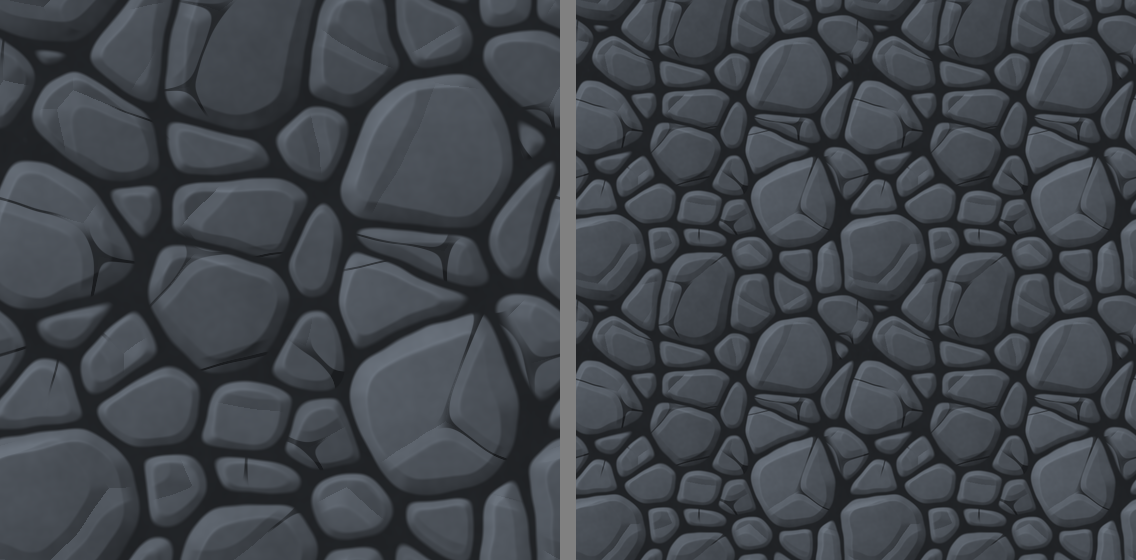
Left, the tile; right, the same tile 2 across and 2 down.
Reproduce this texture procedurally as a WebGL 1 fragment shader.

```glsl
precision highp float;
// Seamless wall of dark slate boulders with bevelled rims, chipped faces and cracks.
uniform vec2 u_resolution;

const vec2 LIGHT = vec2(-0.55, 0.835);
const vec3 SLATE = vec3(0.93, 1.0, 1.09);
const float GAP_TONE = 0.135;
const float FACE_TONE = 0.318;

struct Stone {
  vec2 offset;   // from the stone's centre
  vec2 facing;   // outward direction of the nearest side
  vec2 traits;   // two random values per stone
  float weight;  // extra size
  float edge;    // rounded distance to the border
};

vec2 hash2(vec2 cell, float seed) {
  vec3 q = fract(cell.xyx * vec3(0.1031, 0.1030, 0.0973) + seed * 0.137);
  q += dot(q, q.yzx + 33.33);
  return fract((q.xx + q.yz) * q.zy);
}

vec2 wrapCell(vec2 cell, float count) {
  return floor(mod(cell + 0.5, count));
}

float cornerSlope(vec2 cell, vec2 toPoint, float count) {
  float angle = 6.2832 * hash2(wrapCell(cell, count), 9.0).x;
  return dot(vec2(cos(angle), sin(angle)), toPoint);
}

// Gradient noise that repeats once per canvas.
float noise(vec2 uv, float count) {
  vec2 p = uv * count;
  vec2 i = floor(p);
  vec2 f = p - i;
  vec2 s = f * f * f * (f * (f * 6.0 - 15.0) + 10.0);
  vec2 e = vec2(1.0, 0.0);
  float low = mix(cornerSlope(i, f, count), cornerSlope(i + e, f - e, count), s.x);
  float high = mix(cornerSlope(i + e.yx, f - e.yx, count), cornerSlope(i + 1.0, f - 1.0, count), s.x);
  return mix(low, high, s.y);
}

vec2 warp(vec2 uv, float count, float amount) {
  return uv + amount * vec2(noise(uv, count), noise(uv + vec2(0.37, 0.61), count));
}

// Site position in xy and weight in z; a sheared lattice of sites grows large.
vec3 site(vec2 cell, float count, float seed, float bigWeight) {
  vec2 id = wrapCell(cell, count);
  vec2 jitter = hash2(id, seed);
  float size = hash2(id, seed + 3.0).x;
  float isBig = 1.0 - step(0.5, floor(mod(id.x + 2.0 * id.y + 0.5, count)));
  float weight = bigWeight * mix(0.42 * size * size, 0.45 + 0.75 * size, isBig);
  return vec3((cell + 0.1 + 0.8 * jitter) / count, weight);
}

// Weighted Voronoi stones with softly rounded corners.
Stone findStone(vec2 p, float count, float seed, float bigWeight) {
  vec2 base = floor(p * count);
  vec3 home = vec3(0.0);
  vec2 homeCell = base;
  float best = 10.0;
  for (int y = -2; y <= 2; y++) {
    for (int x = -2; x <= 2; x++) {
      vec2 cell = base + vec2(float(x), float(y));
      vec3 s = site(cell, count, seed, bigWeight);
      float power = dot(p - s.xy, p - s.xy) - s.z;
      if (power < best) { best = power; home = s; homeCell = cell; }
    }
  }
  float closeness = 0.0;
  vec3 sides = vec3(0.0);
  for (int y = -2; y <= 2; y++) {
    for (int x = -2; x <= 2; x++) {
      vec3 s = site(base + vec2(float(x), float(y)), count, seed, bigWeight);
      vec2 across = s.xy - home.xy;
      float span = length(across);
      if (span > 0.0001) {
        float d = (dot(p - s.xy, p - s.xy) - s.z - best) / (2.0 * span);
        closeness += exp(-90.0 * d);
        sides += vec3(across / span, 1.0) * exp(-220.0 * d);
      }
    }
  }
  vec2 traits = hash2(wrapCell(homeCell, count), seed + 1.0);
  return Stone(p - home.xy, sides.xy / max(sides.z, 1e-30), traits, home.z, -log(closeness) / 90.0);
}

// Lit or shaded rim of given width, with a thin bright ridge.
float rimLight(Stone s, float width, float strength) {
  float band = 1.0 - smoothstep(width - 0.003, width + 0.003, s.edge);
  float lit = dot(s.facing, LIGHT);
  float ridge = exp(-pow((s.edge - width) / 0.0035, 2.0)) * smoothstep(-0.5, 0.8, lit);
  return strength * (band * lit + 0.3 * ridge);
}

void main() {
  vec2 uv = gl_FragCoord.xy / u_resolution;
  vec2 p = warp(warp(uv, 3.0, 0.05), 14.0, 0.007);
  Stone stone = findStone(p, 6.0, 2.0, 0.03);
  Stone chip = findStone(p + stone.traits, 4.0, 5.0, 0.0);

  // Face: stone tint, broad light and painted mottling
  float mottle = noise(uv, 9.0) * 0.5 + noise(uv, 23.0) * 0.3 + noise(uv, 61.0) * 0.25;
  float tone = FACE_TONE + 0.045 * (stone.traits.x - 0.5) + 0.04 * mottle;
  tone += clamp(0.22 * dot(stone.offset, LIGHT), -0.05, 0.035);

  // Chipped facets and cracks on the inner face
  float inner = smoothstep(0.012, 0.03, stone.edge);
  float chipped = step(0.4, chip.traits.x);
  tone += inner * (0.03 * (chip.traits.y - 0.5) + chipped * rimLight(chip, 0.02, 0.055));
  float crackable = smoothstep(0.45, 0.5, stone.traits.y) * smoothstep(-0.05, 0.12, noise(uv, 5.0));
  float crack = 1.0 - smoothstep(0.0006, 0.0032, chip.edge);
  tone = mix(tone, GAP_TONE, 0.85 * crack * crackable);

  // Bevelled rim, contact shadow and dark joint
  float wobble = noise(uv, 8.0);
  float width = (0.019 + 0.6 * stone.weight) * (1.0 + 0.45 * wobble);
  tone += rimLight(stone, width, 0.085);
  tone -= 0.06 * exp(-max(stone.edge, 0.0) / 0.01);
  float gap = 0.0045 + 0.005 * noise(uv + 0.23, 7.0);
  tone = mix(GAP_TONE + 0.02 * mottle, tone, smoothstep(gap - 0.001, gap + 0.006, stone.edge));

  gl_FragColor = vec4(SLATE * clamp(tone, 0.11, 0.45), 1.0);
}
```
